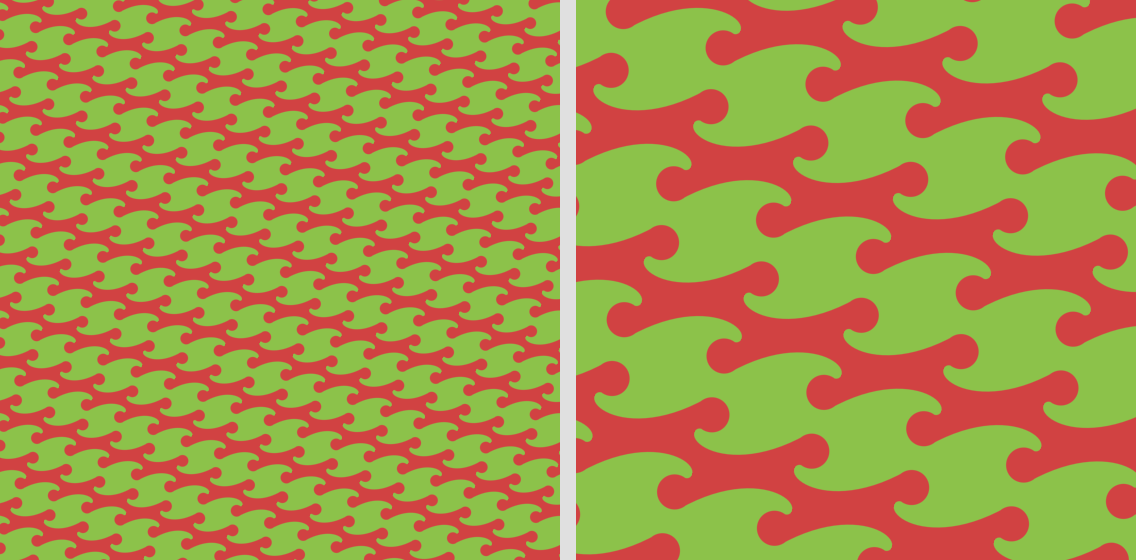
Left, the full canvas; right, a detail of the centre.
Write a Shadertoy shader that draws this pattern.

```glsl
#define COLUMNS 15.81
#define ROW_HEIGHT 1.361
#define TILT radians(20.0)
#define CENTRE vec2(0.4323, 0.5694)
#define BALL_POS vec2(0.541, 0.401)
#define BALL_RADIUS 0.165
#define TIP_POS vec2(-0.048, -0.209)
#define TIP_RADIUS 0.051
#define CURVE_STEPS 24
#define GREEN vec3(0.55, 0.76, 0.29)
#define RED vec3(0.82, 0.26, 0.26)

// Control points of the scoop, relative to the ball; it spans exactly one repeat
const vec2 P0 = vec2(TIP_POS.x - TIP_RADIUS, TIP_POS.y);
const vec2 P1 = vec2(P0.x, -0.357);
const vec2 P2 = vec2(0.412, -0.439);
const vec2 P3 = vec2(P0.x + 1.0, 0.132);

vec2 bezier(float t) {
    float s = 1.0 - t;
    return s * s * s * P0 + 3.0 * s * s * t * P1 + 3.0 * s * t * t * P2 + t * t * t * P3;
}

float segmentDistance(vec2 p, vec2 a, vec2 b) {
    vec2 ab = b - a;
    return length(p - a - ab * clamp(dot(p - a, ab) / dot(ab, ab), 0.0, 1.0));
}

// Signed distance to the scoop, negative below it
float scoopDistance(vec2 p) {
    float dist = 10.0, side = -1.0;
    vec2 a = P0;
    for (int i = 1; i <= CURVE_STEPS; i++) {
        vec2 b = bezier(float(i) / float(CURVE_STEPS));
        dist = min(dist, segmentDistance(p, a, b));
        if (p.x >= a.x && p.x < b.x) {
            float height = mix(a.y, b.y, (p.x - a.x) / (b.x - a.x));
            side = p.y > height ? 1.0 : -1.0;
        }
        a = b;
    }
    return side * dist;
}

// Row of curling hooks, negative inside and below
float hookEdge(vec2 p) {
    p -= BALL_POS;
    p.x = P0.x + fract(p.x - P0.x);
    float ball = length(p - vec2(step(0.5, p.x), 0.0)) - BALL_RADIUS;

    // Neck joining ball and band, hollowed by the round tip of the scoop
    float neck = max(p.x - TIP_POS.x - 0.011, max(TIP_POS.y - p.y, p.y));
    neck = max(neck, TIP_RADIUS - length(p - TIP_POS));

    return min(scoopDistance(p), min(ball, neck));
}

void mainImage(out vec4 fragColor, in vec2 fragCoord) {
    // Tilted rectangular lattice, one unit per repeat along a band
    vec2 p = (fragCoord / iResolution.y - CENTRE) * COLUMNS;
    float c = cos(TILT), s = sin(TILT);
    p = vec2(c * p.x - s * p.y, s * p.x + c * p.y);
    p.y -= ROW_HEIGHT * round(p.y / ROW_HEIGHT);

    // Each band has the same hooks above and, turned half way, below
    float band = max(hookEdge(p), hookEdge(-p));
    float blur = 0.8 * COLUMNS / iResolution.y;
    fragColor = vec4(mix(RED, GREEN, smoothstep(-blur, blur, band)), 1.0);
}
```
